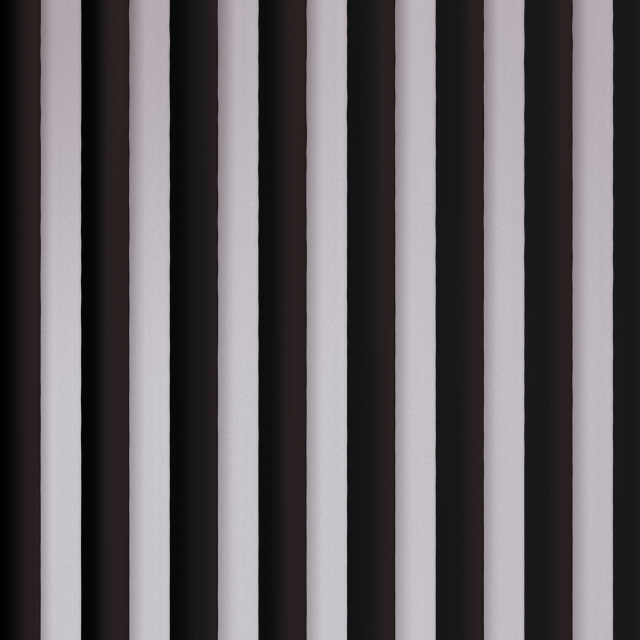
Reproduce this pattern procedurally as a WebGL 2 fragment shader.

```glsl
#version 300 es
precision highp float;
// Seven pale vertical slats over dark gaps, lit softly from the lower middle.
// Each period is split into a slat and a gap, both shaded across their width;
// gradient noise adds slightly ragged edges, faint streaks and fine grain.

uniform vec2 u_resolution;
out vec4 fragColor;

const float PERIOD = 0.1385;        // slat spacing, canvas widths
const float FIRST_EDGE = 0.0635;    // left edge of the first slat
const float SLAT_SHARE = 0.457;     // slat width / period
const float EDGE_SOFTNESS = 0.0011; // half width of the edge blur
const float EDGE_WOBBLE = 0.0012;
const float GRAIN = 0.025;
const float STREAKS = 0.018;

const vec3 SLAT_LIT = vec3(0.785, 0.772, 0.797);
const vec3 SLAT_TOP = vec3(0.695, 0.650, 0.680);
const vec3 SLAT_SHADE = vec3(0.72, 0.69, 0.70); // multiplier at the left side
const vec3 GAP_BLACK = vec3(0.018, 0.017, 0.019);
const vec3 GAP_GREY = vec3(0.096, 0.094, 0.100);
const vec3 GAP_BROWN = vec3(0.168, 0.129, 0.132);

vec2 hashGradient(vec2 cell) {
    vec3 p = fract(cell.xyx * vec3(0.1031, 0.1030, 0.0973));
    p += dot(p, p.yzx + 33.33);
    float angle = 6.28319 * fract((p.x + p.y) * p.z);
    return vec2(cos(angle), sin(angle));
}

float gradientNoise(vec2 p) {
    vec2 i = floor(p), f = fract(p);
    vec2 w = f * f * f * (f * (f * 6.0 - 15.0) + 10.0);
    vec2 e = vec2(0.0, 1.0);
    float a = dot(hashGradient(i), f);
    float b = dot(hashGradient(i + e.yx), f - e.yx);
    float c = dot(hashGradient(i + e.xy), f - e.xy);
    float d = dot(hashGradient(i + e.yy), f - e.yy);
    return mix(mix(a, b, w.x), mix(c, d, w.x), w.y);
}

// t runs from 0 at the left side of the slat to 1 at the right.
vec3 slatColor(float t, float id, vec2 uv) {
    float dimTop = smoothstep(0.35, 1.1, uv.y) * mix(1.15, 0.45, smoothstep(0.0, 0.6, uv.x));
    float dimRight = 0.4 * smoothstep(0.55, 1.0, uv.x);
    vec3 color = mix(SLAT_LIT, SLAT_TOP, clamp(dimTop + dimRight, 0.0, 1.0));
    float reach = 0.42 + 0.2 * gradientNoise(vec2(id * 1.7 + 0.4, 2.5));
    float shade = 1.0 - smoothstep(-0.1, reach, t);
    color *= mix(vec3(1.0), SLAT_SHADE, shade * mix(0.75, 1.0, uv.y));
    return color * (1.0 - 0.05 * smoothstep(0.9, 1.0, t));
}

// t runs from 0 at the left side of the gap to 1 at the right.
vec3 gapColor(float t, float id, vec2 uv) {
    float light = smoothstep(0.02, 0.85, uv.x);
    vec3 deep = mix(GAP_BLACK, GAP_GREY, light);
    vec3 color = mix(deep, GAP_GREY, smoothstep(0.15, 0.6, t));
    float start = 0.42 + 0.35 * gradientNoise(vec2(id * 2.3 + 0.6, 7.5));
    float brown = smoothstep(start, start + 0.4, t) * mix(0.82, 1.0, uv.y);
    color = mix(color, GAP_BROWN, brown);
    color *= mix(0.45, 1.0, smoothstep(0.0, 0.055, uv.x));
    return color * (1.0 - 0.35 * smoothstep(0.95, 1.0, t));
}

void main() {
    vec2 uv = gl_FragCoord.xy / u_resolution;

    // Position in periods, measured from the centre of the first slat
    float u = (uv.x - FIRST_EDGE) / PERIOD - 0.5 * SLAT_SHARE;
    float slatId = floor(u + 0.5);
    float fromCentre = u - slatId;
    float slatT = clamp(fromCentre / SLAT_SHARE + 0.5, 0.0, 1.0);
    float gapT = clamp((fract(u) - 0.5 * SLAT_SHARE) / (1.0 - SLAT_SHARE), 0.0, 1.0);

    // Slat mask with edges that are more ragged toward the top
    float side = step(0.0, fromCentre);
    float wobble = gradientNoise(vec2(slatId * 3.1 + side * 1.4 + 0.3, uv.y * 36.0));
    wobble *= EDGE_WOBBLE * mix(0.3, 1.0, uv.y);
    float edge = (0.5 * SLAT_SHARE - abs(fromCentre)) * PERIOD + wobble;
    float soft = max(EDGE_SOFTNESS, 0.75 / u_resolution.x);
    float mask = smoothstep(-soft, soft, edge);

    vec3 color = mix(gapColor(gapT, floor(u), uv), slatColor(slatT, slatId, uv), mask);

    // Faint vertical streaks and fine grain, scaled by brightness
    float streak = gradientNoise(vec2(uv.x * 110.0, uv.y * 1.5));
    float grain = gradientNoise(uv * 190.0);
    color *= 1.0 + STREAKS * streak * mix(4.0, 1.0, mask) + GRAIN * grain;

    fragColor = vec4(color, 1.0);
}
```
